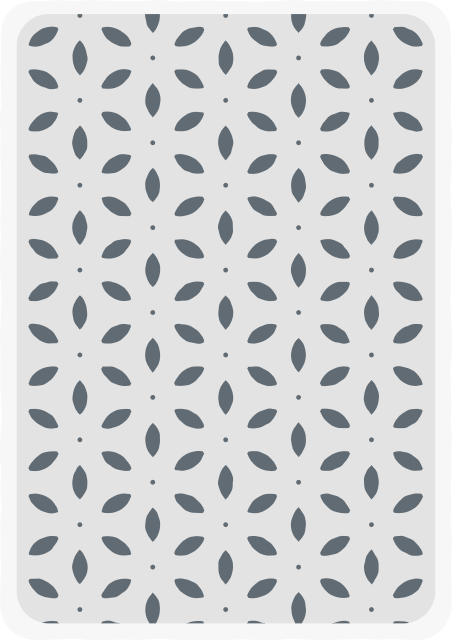
Write a Shadertoy shader that draws this pattern.

```glsl
const vec3 PAPER = vec3(1.0);
const vec3 BORDER = vec3(0.97);
const vec3 PANEL = vec3(0.89);
const vec3 SLATE = vec3(0.38, 0.42, 0.45);

// Lattice: distance between columns, and between dots in a column
const vec2 PITCH = vec2(0.1139, 0.1326);

float hash(vec2 p) {
    return fract(sin(dot(p, vec2(127.1, 311.7))) * 4375.85);
}

float noise(vec2 p) {
    vec2 i = floor(p), f = fract(p);
    f = f * f * (3.0 - 2.0 * f);
    return mix(mix(hash(i), hash(i + vec2(1, 0)), f.x),
               mix(hash(i + vec2(0, 1)), hash(i + 1.0), f.x), f.y);
}

float roundedBox(vec2 p, vec2 halfSize, float radius) {
    vec2 q = abs(p) - halfSize + radius;
    return length(max(q, 0.0)) + min(max(q.x, q.y), 0.0) - radius;
}

// Lens pointing along y, made of two circular arcs
float lens(vec2 p, float halfLength, float halfWidth) {
    p = abs(p);
    float radius = (halfLength * halfLength + halfWidth * halfWidth) / (2.0 * halfWidth);
    float shift = radius - halfWidth;
    bool nearTip = (p.y - halfLength) * shift > p.x * halfLength;
    return nearTip ? length(p - vec2(0.0, halfLength))
                   : length(p + vec2(shift, 0.0)) - radius;
}

float fill(float dist, float pixel) {
    return clamp(0.5 - dist / pixel, 0.0, 1.0);
}

vec2 nearestDot(vec2 p, vec2 cell) {
    vec2 a = floor(p / cell + 0.5) * cell;
    vec2 b = (floor(p / cell) + 0.5) * cell;
    return distance(p, a) < distance(p, b) ? a : b;
}

// Dots on a staggered lattice, with a leaf on every link between neighbours
float leafLattice(vec2 p, vec2 pitch) {
    vec2 center = nearestDot(p, vec2(2.0 * pitch.x, pitch.y));
    vec2 q = p - center;
    float dist = length(q) - 0.0037;
    for (int i = 0; i < 3; i++) {
        float side = float(i) - 1.0;
        bool upright = i == 1;
        vec2 link = upright ? vec2(0.0, pitch.y) : vec2(side * pitch.x, 0.5 * pitch.y);
        vec2 middle = 0.5 * link * (dot(q, link) < 0.0 ? -1.0 : 1.0);
        vec2 along = normalize(link);
        vec2 r = q - middle;
        vec2 local = vec2(dot(r, vec2(along.y, -along.x)), dot(r, along));

        // Slight hand-cut differences from leaf to leaf
        vec2 id = floor((center + middle) / pitch * 4.0 + 0.5);
        float wobble = (noise(local * 110.0 + id * 7.3) - 0.5) * 0.0012;
        float leaf = lens(local, upright ? 0.0268 : 0.0276, 0.0116) + wobble;
        if (!upright) leaf = max(leaf, abs(local.y) - 0.0260);
        dist = min(dist, leaf);
    }
    return dist;
}

void mainImage(out vec4 fragColor, in vec2 fragCoord) {
    float pixel = 1.0 / iResolution.y;
    vec2 p = (fragCoord - 0.5 * iResolution.xy) * pixel;

    // Card with a faintly uneven rim
    float rimWear = (noise(p * 38.0) - 0.5) * 0.0035;
    float card = roundedBox(p, vec2(0.352, 0.499), 0.052) + rimWear;
    vec3 color = mix(PAPER, BORDER, fill(card, pixel));

    // Inner panel, which also clips the leaves
    float panel = roundedBox(p - vec2(0.0, 0.002), vec2(0.327, 0.476), 0.050);
    color = mix(color, PANEL, fill(panel, pixel));

    float leaves = leafLattice(p + vec2(0.0005, 0.0546), PITCH);
    color = mix(color, SLATE, fill(max(leaves, panel), pixel));

    fragColor = vec4(color, 1.0);
}
```
